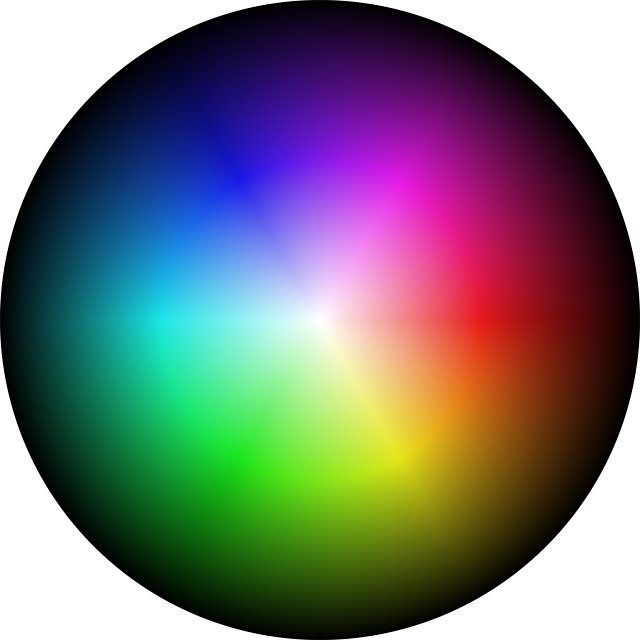
This background is drawn by a three.js fragment shader. Its source:

```glsl
// A colour wheel on white: hue runs clockwise from red at the right,
// while lightness falls linearly from white at the centre to black at the rim.
// Each point is turned into polar form and converted from HSL to RGB.

#define WHEEL_CENTER vec2(0.5)
#define WHEEL_RADIUS 0.5
#define SATURATION 0.8
#define EDGE_SOFTNESS 0.002
#define BACKGROUND vec3(1.0)
#define TAU 6.283185

varying vec2 vUv;

// Hue, saturation and lightness, each from 0 to 1, to RGB
vec3 hslToRgb(float hue, float saturation, float lightness) {
  vec3 ramp = abs(mod(hue * 6.0 + vec3(0.0, 4.0, 2.0), 6.0) - 3.0) - 1.0;
  vec3 pureHue = clamp(ramp, 0.0, 1.0);
  float chroma = saturation * (1.0 - abs(2.0 * lightness - 1.0));
  return lightness + chroma * (pureHue - 0.5);
}

void main() {
  // Polar position, with a guard for the undefined angle at the centre
  vec2 offset = vUv - WHEEL_CENTER;
  float distanceOut = length(offset);
  float angle = distanceOut > 0.00001 ? atan(-offset.y, offset.x) : 0.0;

  // Wheel colour
  float hue = fract(angle / TAU);
  float lightness = clamp(1.0 - distanceOut / WHEEL_RADIUS, 0.0, 1.0);
  vec3 wheel = hslToRgb(hue, SATURATION, lightness);

  // Smooth rim against the background
  float outside = smoothstep(-0.5, 0.5, (distanceOut - WHEEL_RADIUS) / EDGE_SOFTNESS);
  gl_FragColor = vec4(mix(wheel, BACKGROUND, outside), 1.0);
}
```
